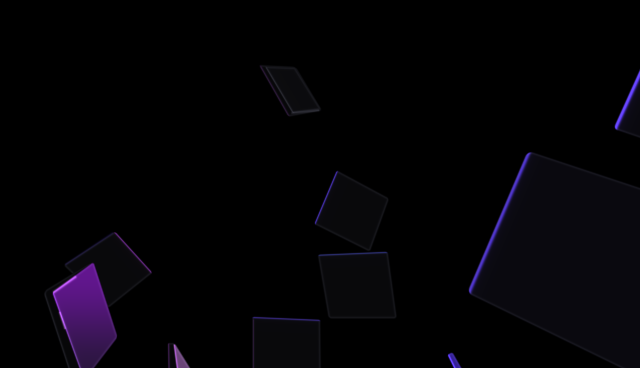
A Shadertoy shader for this background:

```glsl
const vec3 BACKDROP = vec3(0.0, 0.0, 0.001);
const vec3 GLASS = vec3(0.036, 0.036, 0.045);
const vec3 GLASS_BLUE = vec3(0.039, 0.036, 0.058);
const vec3 SIDE = vec3(0.026, 0.026, 0.033);
const vec3 OUTLINE = vec3(0.045, 0.046, 0.055);
const vec3 INDIGO = vec3(0.15, 0.08, 0.48);
const vec3 NAVY = vec3(0.07, 0.08, 0.28);
const vec3 VIOLET = vec3(0.28, 0.17, 0.80);
const vec3 MAGENTA = vec3(0.32, 0.07, 0.42);
const vec3 PLUM_TOP = vec3(0.385, 0.085, 0.56);
const vec3 PLUM_LOW = vec3(0.17, 0.085, 0.25);
const vec3 PINK = vec3(0.55, 0.36, 0.62);
const vec3 SILVER = vec3(0.11, 0.11, 0.13);
const float OUTLINE_WIDTH = 0.003;
const float THIN = 0.0025;
const float WIDE = 0.0055;

// Signed distance to the line a-b, positive on its left
float edgeDistance(vec2 p, vec2 a, vec2 b) {
    vec2 e = normalize(b - a);
    return dot(p - a, vec2(-e.y, e.x));
}

// Soft bright stroke along a segment
float streak(vec2 p, vec2 a, vec2 b, float width) {
    vec2 e = b - a;
    float t = clamp(dot(p - a, e) / dot(e, e), 0.0, 1.0);
    float d = length(p - a - e * t) / width;
    return exp(-d * d);
}

// Rounded convex tile, corners clockwise; the edge a-b catches the light
void drawTile(inout vec3 col, vec2 p, vec2 a, vec2 b, vec2 c, vec2 d,
              vec3 face, vec3 rim, float rimWidth, float radius) {
    vec4 h = vec4(edgeDistance(p, a, b), edgeDistance(p, b, c),
                  edgeDistance(p, c, d), edgeDistance(p, d, a));
    vec4 g = h + radius;
    float deepest = max(max(g.x, g.y), max(g.z, g.w));
    float dist = length(max(g, 0.0)) + min(deepest, 0.0) - radius;

    float pixel = 1.0 / iResolution.y;
    float mask = 1.0 - smoothstep(-pixel, pixel, dist);
    float line = (dist + OUTLINE_WIDTH) / OUTLINE_WIDTH;
    float lit = (h.x + rimWidth) / rimWidth;
    vec3 surface = face + OUTLINE * exp(-line * line);
    surface += rim * (exp(-lit * lit) + 0.12 * exp(-abs(lit) * 0.4));
    col = mix(col, surface, mask);
}

void mainImage(out vec4 fragColor, in vec2 fragCoord) {
    // One unit is the canvas height
    vec2 p = fragCoord / iResolution.y;
    p.x *= 1.7455 * iResolution.y / iResolution.x;
    vec3 col = BACKDROP;

    // Thick tile near the top
    drawTile(col, p, vec2(0.786, 0.682), vec2(0.705, 0.824), vec2(0.807, 0.819),
             vec2(0.879, 0.699), SIDE, MAGENTA * 0.25, THIN, 0.008);
    drawTile(col, p, vec2(0.797, 0.692), vec2(0.721, 0.820), vec2(0.805, 0.817),
             vec2(0.877, 0.702), GLASS * 1.25, SILVER * 0.5, THIN, 0.006);
    col += SILVER * streak(p, vec2(0.797, 0.693), vec2(0.868, 0.700), 0.003);

    // Middle column
    drawTile(col, p, vec2(0.856, 0.391), vec2(0.918, 0.538), vec2(1.062, 0.461),
             vec2(1.009, 0.315), GLASS, INDIGO, THIN, 0.008);
    drawTile(col, p, vec2(0.866, 0.309), vec2(1.058, 0.317), vec2(1.083, 0.134),
             vec2(0.896, 0.134), GLASS, NAVY, THIN, 0.009);
    drawTile(col, p, vec2(0.688, 0.140), vec2(0.874, 0.132), vec2(0.876, -0.05),
             vec2(0.688, -0.05), GLASS, INDIGO * 0.65, THIN, 0.007);
    col += MAGENTA * 0.25 * streak(p, vec2(0.691, 0.0), vec2(0.691, 0.13), 0.002);

    // Large tile and its neighbour on the right
    drawTile(col, p, vec2(1.273, 0.204), vec2(1.439, 0.591), vec2(1.86, 0.452),
             vec2(1.86, -0.081), GLASS_BLUE, VIOLET * 0.8, WIDE, 0.018);
    drawTile(col, p, vec2(1.672, 0.650), vec2(1.795, 0.922), vec2(1.9, 0.88),
             vec2(1.9, 0.572), GLASS_BLUE, VIOLET * 1.15, WIDE, 0.014);

    // Dark tile behind the plum one
    drawTile(col, p, vec2(0.314, 0.372), vec2(0.417, 0.259), vec2(0.295, 0.162),
             vec2(0.172, 0.280), GLASS, MAGENTA * 0.8, THIN, 0.009);
    col += INDIGO * 0.25 * streak(p, vec2(0.18, 0.282), vec2(0.306, 0.366), 0.003);

    // Plum tile: dark side, then glowing face
    drawTile(col, p, vec2(0.200, -0.045), vec2(0.117, 0.208), vec2(0.252, 0.290),
             vec2(0.320, 0.084), SIDE, SILVER * 0.3, THIN, 0.014);
    vec3 plum = mix(PLUM_LOW, PLUM_TOP, smoothstep(-0.02, 0.27, p.y));
    drawTile(col, p, vec2(0.229, -0.036), vec2(0.142, 0.205), vec2(0.255, 0.288),
             vec2(0.321, 0.084), plum, PLUM_LOW, THIN, 0.007);
    col += PINK * 0.65 * streak(p, vec2(0.148, 0.207), vec2(0.205, 0.247), 0.004);
    col += PINK * 0.6 * streak(p, vec2(0.163, 0.150), vec2(0.177, 0.108), 0.003);

    // Slivers rising from the bottom edge
    drawTile(col, p, vec2(0.459, -0.05), vec2(0.457, 0.068), vec2(0.477, 0.069),
             vec2(0.552, -0.05), SIDE, MAGENTA * 0.4, THIN, 0.006);
    drawTile(col, p, vec2(0.488, -0.05), vec2(0.473, 0.064), vec2(0.478, 0.064),
             vec2(0.549, -0.05), PINK * 0.75, MAGENTA * 0.6, THIN, 0.002);
    drawTile(col, p, vec2(1.262, -0.05), vec2(1.220, 0.036), vec2(1.234, 0.043),
             vec2(1.287, -0.05), VIOLET * 0.7, VIOLET * 0.6, THIN, 0.006);

    fragColor = vec4(col, 1.0);
}
```
